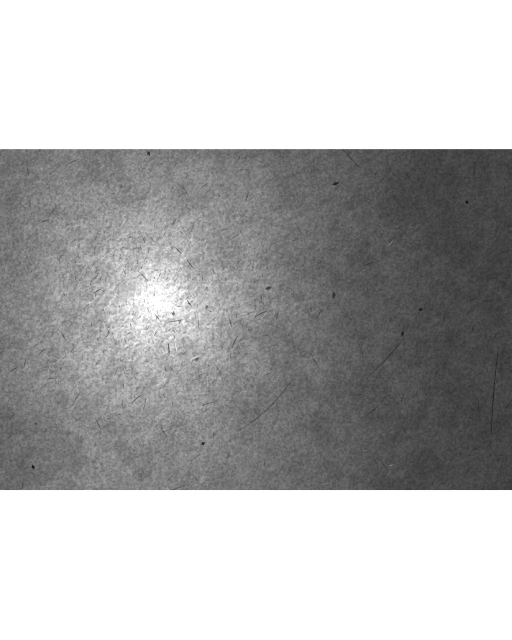
Write a Shadertoy shader that draws this texture.

```glsl
vec3 hash3(vec2 p) {
    vec3 q = fract(p.xyx * vec3(0.1031, 0.1030, 0.0973));
    q += dot(q, q.yxz + 33.33);
    return fract((q.xxy + q.yzz) * q.zyx);
}

// Smooth cellular noise, centred on zero
float softCells(vec2 p, float scale) {
    vec2 q = p * scale, cell = floor(q);
    float sum = 0.0, total = 0.0;
    for (int y = -1; y <= 1; y++)
    for (int x = -1; x <= 1; x++) {
        vec2 id = cell + vec2(x, y);
        vec3 h = hash3(id + scale);
        vec2 d = q - id - h.xy;
        float weight = exp(-5.0 * dot(d, d));
        sum += weight * h.z;
        total += weight;
    }
    return sum / total - 0.5;
}

// Tapered, slightly bent strokes, one per chosen cell
float strokes(vec2 p, float scale, float reach, float width, float chance) {
    vec2 q = p * scale, cell = floor(q);
    float soft = 0.75 * scale / iResolution.y;
    float ink = 0.0;
    for (int y = -1; y <= 1; y++)
    for (int x = -1; x <= 1; x++) {
        vec2 id = cell + vec2(x, y);
        vec3 h = hash3(id + scale), g = hash3(id + scale + 57.0);
        if (g.x > chance) continue;
        vec2 d = q - id - h.xy;
        float angle = 1.25 + (h.z - 0.5) * 2.3;
        vec2 dir = vec2(cos(angle), sin(angle));
        float along = dot(d, dir);
        float halfLength = reach * (0.35 + 0.65 * g.y);
        float t = clamp(along, -halfLength, halfLength);
        float across = dot(d, vec2(-dir.y, dir.x)) + (g.z - 0.5) * 0.3 * t * t / reach;
        float thick = width * (1.0 - 0.7 * abs(t) / halfLength);
        float edge = length(vec2(along - t, across)) - thick;
        ink = max(ink, (0.45 + 0.55 * g.z) * (1.0 - smoothstep(-soft, soft, edge)));
    }
    return ink;
}

void mainImage(out vec4 fragColor, in vec2 fragCoord) {
    vec2 p = fragCoord / iResolution.y;

    // Lighting: off-centre hot spot fading into a dark right side
    vec2 fromLight = (p - vec2(0.245, 0.52)) * vec2(1.0, 1.1);
    float d2 = dot(fromLight, fromLight);
    float halo = exp(-28.0 * d2);
    float tone = mix(0.49, 0.27, smoothstep(0.2, 0.8, p.x));
    tone += 0.27 * halo + 0.24 * exp(-230.0 * d2);
    tone -= 0.05 * smoothstep(0.12, 0.0, p.x);

    // Cloudy stains, broken up by finer mottling
    vec2 warped = p + 0.012 * vec2(softCells(p, 31.0), softCells(p + 5.0, 31.0));
    float cloud = softCells(warped, 8.0);
    float mottle = softCells(warped, 21.0);
    float speckle = softCells(p, 62.0);
    float stain = smoothstep(0.08, 0.45, cloud + 0.7 * mottle + 0.4 * speckle);
    tone *= 1.0 + 0.16 * cloud + 0.15 * mottle + 0.14 * speckle - 0.2 * stain;

    // Fine embossed grain, strongest in the light
    vec2 slope = vec2(0.0015, -0.0015);
    float relief = softCells(p, 170.0) - softCells(p + slope, 170.0);
    float grain = softCells(p, 390.0);
    tone *= 1.0 + (0.16 + 0.14 * halo) * relief + 0.24 * grain;

    // Bright chips, then flecks, nicks, long scratches and pits
    tone += 0.16 * halo * strokes(p + 3.0, 95.0, 0.4, 0.08, 0.45);
    tone += 0.3 * strokes(p + 7.0, 26.0, 0.2, 0.02, 0.02);
    float wear = 0.25 + 0.75 * halo;
    tone *= 1.0 - 0.5 * wear * strokes(p, 105.0, 0.42, 0.07, 0.4);
    tone *= 1.0 - 0.65 * (0.5 + 0.5 * halo) * strokes(p, 36.0, 0.42, 0.03, 0.2);
    tone *= 1.0 - 0.6 * strokes(p, 9.0, 0.6, 0.008, 0.22);
    tone *= 1.0 - 0.75 * strokes(p, 23.0, 0.11, 0.06, 0.06);

    // White bands above and below the plate
    float plate = 1.0 - smoothstep(-0.5, 0.5, (abs(p.y - 0.5005) - 0.2663) * iResolution.y);
    fragColor = vec4(vec3(mix(1.0, clamp(tone, 0.0, 1.0), plate)), 1.0);
}
```
